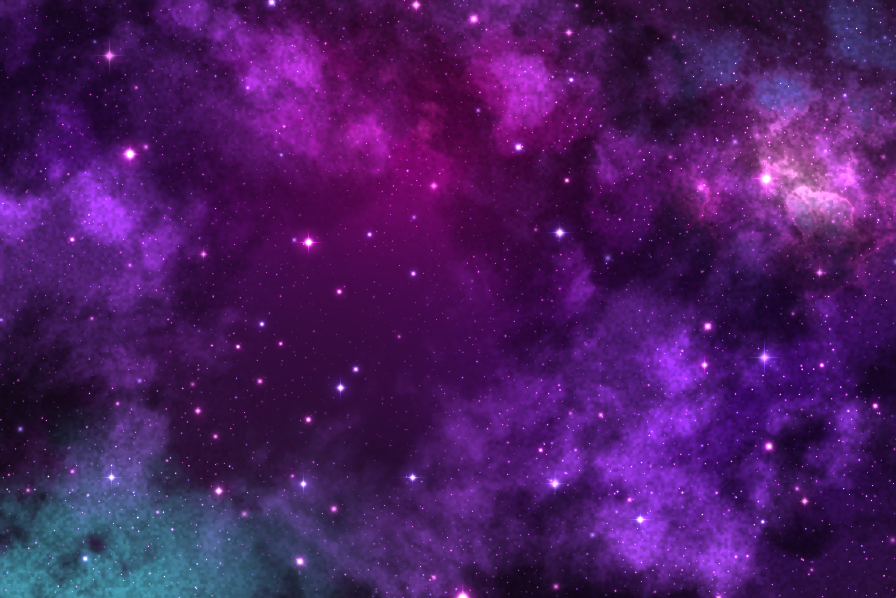
This texture is drawn by a WebGL 2 fragment shader. Its source:

```glsl
#version 300 es
precision highp float;
// Deep-space nebula: broad colour glows, violet and teal clouds eroded by
// layered smooth cellular noise, a hot pink core with filaments, and
// jittered grids of stars from fine dust to flared bright ones.

uniform vec2 u_resolution;
out vec4 fragColor;

vec2 hash2(vec2 p) {
    vec3 a = fract(p.xyx * vec3(0.1031, 0.1030, 0.0973));
    a += dot(a, a.yzx + 33.33);
    return fract((a.xx + a.yz) * a.zy);
}

// Smooth cellular noise: random cell values blended by distance to each seed
float cellNoise(vec2 p) {
    vec2 id = floor(p), f = fract(p);
    float sum = 0.0, total = 0.0;
    for (int j = -1; j <= 1; j++) {
        for (int i = -1; i <= 1; i++) {
            vec2 o = vec2(i, j);
            vec2 d = o + 0.15 + 0.7 * hash2(id + o) - f;
            float w = exp(-6.0 * dot(d, d));
            sum += w * hash2(id + o + 57.0).x;
            total += w;
        }
    }
    return sum / total;
}

float fbm(vec2 p) {
    float sum = 0.0, amp = 0.45;
    for (int i = 0; i < 6; i++) {
        sum += amp * cellNoise(p);
        p = mat2(1.6, 1.2, -1.2, 1.6) * p + 19.7;
        amp *= 0.57;
    }
    return sum;
}

// Layered sines that bend the cloud outlines
vec2 warp(vec2 p) {
    p += 0.02 * sin(p.yx * 7.0 + vec2(0.6, 2.1));
    return p + 0.006 * sin(p.yx * 23.0 + vec2(3.7, 1.2));
}

float blob(vec2 p, vec2 centre, vec2 radius) {
    vec2 q = (p - centre) / radius;
    return exp(-dot(q, q));
}

// One star per chosen cell: white core, tinted halo, optional cross flare
vec3 stars(vec2 p, float cell, float chance, float size, float flare) {
    vec2 id = floor(p / cell);
    vec2 pick = hash2(id + 131.0 * size / cell + 40.0);
    vec2 kind = hash2(id + 213.0);
    vec2 d = p - (id + 0.2 + 0.6 * hash2(id + 7.0)) * cell;
    float s = size * mix(0.5, 1.0, pick.y * pick.y);
    float r = length(d);
    float core = exp(-r * r / (s * s * mix(1.0, 0.4, flare)));
    float halo = exp(-r / (s * 1.2));
    float cross = exp(-abs(d.x * d.y) / (s * s * 0.06)) * exp(-r / (s * 1.6));
    float fade = 1.0 - smoothstep(0.1, 0.2, r / cell);
    vec3 tint = mix(vec3(0.95, 0.16, 0.85), vec3(0.45, 0.25, 1.0), step(0.6, kind.x));
    vec3 light = core * mix(tint, vec3(1.0, 0.9, 1.0), 0.4 + 0.6 * flare);
    light += tint * (0.5 * halo + 1.5 * flare * cross);
    return light * fade * step(pick.x, chance) * mix(0.25, 1.0, kind.y * kind.y);
}

// Dark background with wide magenta and indigo glows
vec3 deepSpace(vec2 p) {
    vec3 c = vec3(0.135, 0.055, 0.165);
    c += vec3(0.28, -0.03, 0.17) * blob(p, vec2(0.68, 0.80), vec2(0.32, 0.21));
    c += vec3(0.10, -0.01, 0.08) * blob(p, vec2(0.75, 0.56), vec2(0.45, 0.33));
    c += vec3(0.05, -0.025, 0.19) * blob(p, vec2(1.2, 0.36), vec2(0.42, 0.34));
    c += vec3(0.08, -0.01, 0.19) * blob(p, vec2(0.15, 0.76), vec2(0.35, 0.32));
    return c;
}

// Where violet cloud may gather
float violetArea(vec2 p) {
    float m = 0.12 + 0.8 * blob(p, vec2(0.08, 0.64), vec2(0.2, 0.24));
    m += 0.65 * blob(p, vec2(0.42, 1.0), vec2(0.4, 0.15));
    m += 0.8 * blob(p, vec2(0.87, 0.33), vec2(0.2, 0.17));
    m += 1.1 * blob(p, vec2(1.14, 0.12), vec2(0.2, 0.1));
    m += 0.55 * blob(p, vec2(1.2, 0.47), vec2(0.26, 0.13));
    return min(m, 1.1);
}

void main() {
    vec2 p = gl_FragCoord.xy / u_resolution.y;
    p.x += 0.75 - 0.5 * u_resolution.x / u_resolution.y;
    vec2 q = warp(p);
    float puff = fbm(q * 6.0 + 3.0);
    float veil = fbm(q * 5.0 + 31.0);
    float wisp = fbm(q * 12.0 + 67.0);

    // Background and dark lanes, kept smooth near the middle
    float calm = blob(p, vec2(0.6, 0.42), vec2(0.3, 0.38));
    float lane = smoothstep(0.34, 0.58, veil);
    vec3 col = deepSpace(p) * mix(mix(0.5, 1.15, lane), 0.95, calm);

    // Violet clouds
    float violet = smoothstep(0.55, 1.0, puff + 0.4 * violetArea(p)) * (1.0 - 0.6 * calm);
    col += vec3(0.42, 0.20, 0.60) * violet * mix(0.5, 1.0, lane);

    // Teal cloud in the lower left corner
    float teal = blob(p, vec2(0.13, 0.0), vec2(0.36, 0.2));
    teal *= smoothstep(0.36, 0.74, 0.5 * (puff + wisp) + 0.16 * teal);
    col = mix(col, vec3(0.25, 0.56, 0.64), min(1.05 * teal, 1.0));

    // Magenta puff, blue veil, pink filaments and bright core
    col += vec3(0.6, 0.16, 0.46) * blob(q, vec2(0.68, 0.81), vec2(0.08, 0.08)) * smoothstep(0.3, 0.8, wisp);
    col += vec3(0.14, 0.24, 0.42) * blob(p, vec2(1.33, 0.84), vec2(0.19, 0.2)) * smoothstep(0.3, 0.75, wisp);
    float ridge = pow(1.0 - abs(2.0 * wisp - 1.0), 6.0);
    float cloud = blob(q, vec2(1.36, 0.68), vec2(0.17, 0.15)) + 0.7 * blob(q, vec2(1.16, 0.65), vec2(0.05, 0.05));
    col += vec3(0.66, 0.16, 0.46) * cloud * (0.3 + 0.65 * ridge) * smoothstep(0.1, 0.55, veil);
    col += vec3(0.85, 0.62, 0.75) * blob(q, vec2(1.33, 0.69), vec2(0.075, 0.065)) * (0.35 + 1.4 * wisp * wisp + 0.35 * ridge);

    // Fine grain in the gas
    col *= 1.0 + (0.3 * cellNoise(p * 170.0) - 0.15) * (1.0 - calm);

    // Fine star dust, then small and flared stars
    float dust = (1.0 - 0.8 * calm) * mix(0.5, 1.1, lane);
    vec2 turned = mat2(0.8, 0.6, -0.6, 0.8) * p + 5.0;
    col += dust * stars(turned, 0.015, 0.42, 0.0015, 0.3);
    col += dust * stars(p + 2.0, 0.027, 0.35, 0.0021, 0.4);
    col += 1.2 * stars(turned.yx, 0.1, 0.42, 0.0062, 0.6);
    col += 1.8 * stars(p + 9.04, 0.19, 0.55, 0.0125, 1.0);

    fragColor = vec4(clamp(col, 0.0, 1.0), 1.0);
}
```
